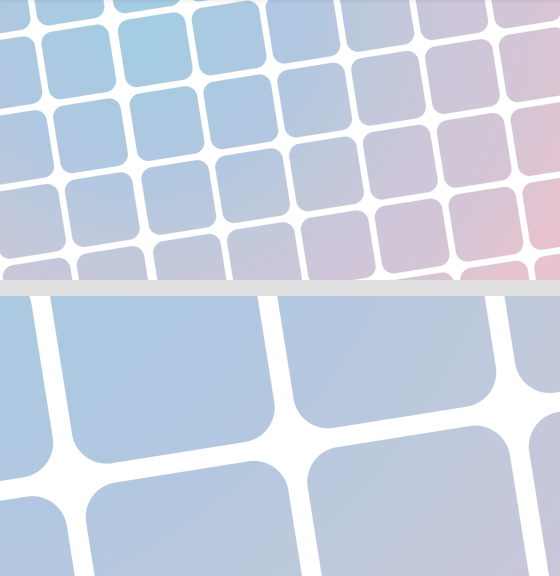
Top, the full canvas; bottom, a detail of the centre.
A WebGL 2 fragment shader for this pattern:

```glsl
#version 300 es
precision highp float;

uniform vec2 u_resolution;
out vec4 fragColor;

// Lengths are fractions of the canvas height.
const float PITCH = 0.2671;
const float HALF_TILE = 0.1219;
const float CORNER_RADIUS = 0.0417;
const float TILT = 0.158;
const float WIDE_SEAM = 0.0094;
const vec2 TILE_ANCHOR = vec2(0.5964, 0.5586);
const vec2 GLOW_CENTER = vec2(0.495, 0.896);

const vec3 WHITE = vec3(1.0);
const vec3 SKY = vec3(0.645, 0.800, 0.885);
const vec3 BLUE = vec3(0.700, 0.780, 0.880);
const vec3 MIST = vec3(0.750, 0.790, 0.860);
const vec3 LAVENDER = vec3(0.800, 0.777, 0.850);
const vec3 MAUVE = vec3(0.832, 0.774, 0.835);
const vec3 PINK = vec3(0.905, 0.765, 0.810);

vec2 rotate(vec2 p, float angle) {
    float c = cos(angle), s = sin(angle);
    return vec2(c * p.x - s * p.y, s * p.x + c * p.y);
}

float roundedBox(vec2 p, float halfSize, float radius) {
    vec2 d = abs(p) - (halfSize - radius);
    return length(max(d, 0.0)) + min(max(d.x, d.y), 0.0) - radius;
}

vec3 blendStop(vec3 base, vec3 next, float from, float to, float t) {
    return mix(base, next, clamp((t - from) / (to - from), 0.0, 1.0));
}

// Radial wash that leans toward the lower edge
vec3 wash(vec2 p, vec2 center) {
    vec2 offset = p - center;
    float t = length(offset) - 0.1 * offset.y;
    vec3 color = blendStop(SKY, BLUE, 0.10, 0.61, t);
    color = blendStop(color, MIST, 0.61, 0.86, t);
    color = blendStop(color, LAVENDER, 0.86, 1.12, t);
    color = blendStop(color, MAUVE, 1.12, 1.41, t);
    return blendStop(color, PINK, 1.41, 1.71, t);
}

// Distance to the nearest tile, with one widened column seam
float tileGrid(vec2 p, float pitch, float seam) {
    p.x += seam * step(p.x, -0.5 * (pitch + seam));
    vec2 cell = (fract(p / pitch + 0.5) - 0.5) * pitch;
    return roundedBox(cell, HALF_TILE, CORNER_RADIUS);
}

void main() {
    vec2 p = gl_FragCoord.xy / u_resolution.y;
    float pixel = 1.0 / u_resolution.y;

    // Tilted tiles over white
    vec2 gridPoint = rotate(p - TILE_ANCHOR, -TILT);
    float dist = tileGrid(gridPoint, PITCH, WIDE_SEAM);
    float tile = 1.0 - smoothstep(-0.75 * pixel, 0.75 * pixel, dist);
    vec3 color = mix(WHITE, wash(p, GLOW_CENTER), tile);

    // Faint shade along the top edge
    color *= 1.0 - 0.05 * smoothstep(0.985, 1.0, p.y);
    fragColor = vec4(color, 1.0);
}
```
